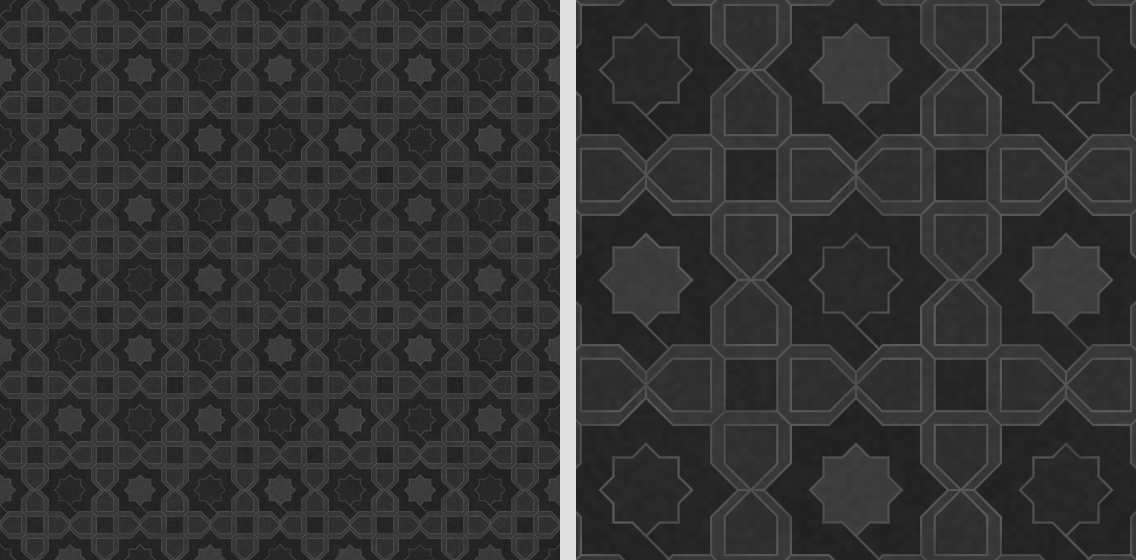
Left, the full canvas; right, a detail of the centre.
Give the GLSL for this pattern, as a three.js fragment shader.

```glsl
// Dark eight-by-eight star-and-strap tiling with thin pale joints and mottled stone.
varying vec2 vUv;

float hash(vec2 p) {
  return fract(sin(dot(p, vec2(127.1, 311.7))) * 43758.55);
}

// Value noise that wraps after a whole number of periods.
float wrapNoise(vec2 uv, float period) {
  vec2 p = uv * period;
  vec2 i = floor(p);
  vec2 f = fract(p);
  f = f * f * (3.0 - 2.0 * f);
  vec2 lo = mod(i, period);
  vec2 hi = mod(i + 1.0, period);
  return mix(mix(hash(lo), hash(vec2(hi.x, lo.y)), f.x),
             mix(hash(vec2(lo.x, hi.y)), hash(hi), f.x), f.y);
}

float cloud(vec2 uv) {
  float sum = 0.0;
  float weight = 0.5;
  float period = 12.0;
  for (int i = 0; i < 4; i++) {
    sum += weight * wrapNoise(uv, period);
    weight *= 0.5;
    period *= 2.0;
  }
  return sum;
}

float segment(vec2 p, vec2 a, vec2 b) {
  vec2 d = b - a;
  return length(p - a - d * clamp(dot(p - a, d) / dot(d, d), 0.0, 1.0));
}

float inside(float dist, float pixel) {
  return clamp(0.5 - dist / pixel, 0.0, 1.0);
}

// Share of a pixel covered by a thin line.
float stroke(float dist, float halfWidth, float pixel) {
  float overlap = min(dist + 0.5 * pixel, halfWidth) - max(dist - 0.5 * pixel, -halfWidth);
  return clamp(overlap / pixel, 0.0, 1.0);
}

void main() {
  vec2 grid = vUv * 8.0;
  float pixel = max(fwidth(grid.x), 0.0001);
  vec2 cell = mod(floor(grid + 0.5), 8.0);
  vec2 corner = mod(floor(grid), 8.0);
  vec2 p = fract(grid + 0.5) - 0.5;

  // Fold the cell into one eighth; q is measured from the cell corner.
  vec2 a = abs(p);
  a = vec2(max(a.x, a.y), min(a.x, a.y));
  vec2 q = 0.5 - a;

  // Signed distances to the pieces; pentagon tips meet where straps cross.
  float diagonal = (a.x + a.y) * 0.7071;
  float star = min(a.x, diagonal) - 0.155;
  float field = min(a.x, diagonal) - 0.31;
  float slope = 0.35355 - diagonal;
  float pentagon = max(max(q.x - 0.125, 0.19 - q.y), slope);
  pentagon = max(pentagon, (q.x + q.y - 0.5) * 0.7071);
  float square = q.y - 0.125;

  // Stone shades, with light and dark stars in a checker.
  float lightStar = mod(cell.x + cell.y, 2.0);
  float starShade = mix(0.158, 0.235, lightStar) + 0.012 * (hash(cell + 3.0) - 0.5);
  float shade = 0.218;
  shade = mix(shade, 0.186, inside(pentagon, pixel));
  shade = mix(shade, 0.138 + 0.016 * hash(corner + 17.0), inside(square, pixel));
  shade = mix(shade, 0.138 + 0.008 * hash(cell + 31.0), inside(field, pixel));
  shade = mix(shade, starShade, inside(star, pixel));

  // Broad mottling and fine grain.
  shade += 0.02 * (cloud(vUv) - 0.47);
  shade += 0.026 * (wrapNoise(vUv, 256.0) - 0.5);

  // Joints, mitres at the strap corners and a slanted cut below each star.
  float joint = min(min(abs(star), abs(field)), min(abs(pentagon), abs(square)));
  joint = min(joint, segment(q, vec2(0.125), vec2(0.19)));
  joint = min(joint, segment(a, vec2(0.438, 0.0), vec2(0.5, 0.0)));
  joint = min(joint, segment(p, vec2(0.0, -0.219), vec2(0.11, -0.329)));
  float wear = 0.55 + 0.45 * wrapNoise(vUv + 0.37, 48.0);
  shade = mix(shade, 0.36, stroke(joint, 0.0052, pixel) * wear);

  gl_FragColor = vec4(vec3(shade), 1.0);
}
```
